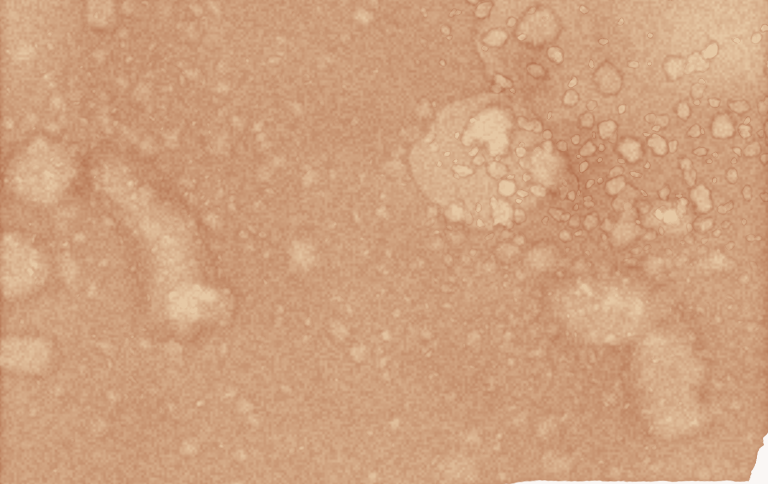
Reproduce this texture procedurally as a Shadertoy shader.

```glsl
#define DARK_STAIN vec3(0.735, 0.50, 0.365)
#define PALE_STAIN vec3(0.885, 0.755, 0.615)
#define BARE_PAPER vec3(0.98, 0.97, 0.96)
#define BASE_TONE 0.45
#define GRAIN_CELLS 190.0
#define GRAIN_DEPTH 0.36
#define SPOT_DEPTH 0.44
#define WASH_DEPTH 0.25
#define RIM_DEPTH 0.26
#define WARP 0.011

vec3 hash3(vec2 p) {
    vec3 q = fract(p.xyx * vec3(0.1031, 0.1030, 0.0973));
    q += dot(q, q.yxz + 33.33);
    return fract((q.xxy + q.yzz) * q.zyx);
}

float grain(vec2 p) {
    vec2 i = floor(p), f = fract(p);
    f = f * f * (3.0 - 2.0 * f);
    return mix(mix(hash3(i).x, hash3(i + vec2(1, 0)).x, f.x),
               mix(hash3(i + vec2(0, 1)).x, hash3(i + vec2(1, 1)).x, f.x), f.y);
}

// Rotated, bent sines: roughly -1 to 1
float waves(vec2 p) {
    float sum = 0.0, amp = 0.5;
    for (int i = 0; i < 5; i++) {
        p = mat2(0.8, 0.6, -0.6, 0.8) * p * 1.75 + 1.7;
        sum += amp * sin(p.x + 1.6 * sin(p.y + sum));
        amp *= 0.62;
    }
    return sum;
}

float blob(vec2 p, vec2 centre, vec2 radii) {
    vec2 q = (p - centre) / radii;
    return exp(-dot(q, q));
}

float capsule(vec2 p, vec2 a, vec2 b, float r) {
    vec2 d = b - a;
    return length(p - a - d * clamp(dot(p - a, d) / dot(d, d), 0.0, 1.0)) - r;
}

// How crowded the droplets are
float crowding(vec2 p) {
    return 0.09 + 0.62 * blob(p, vec2(0.30, 0.66), vec2(0.27, 0.30))
                + 0.60 * blob(p, vec2(1.24, 0.52), vec2(0.36, 0.32))
                + 0.30 * blob(p, vec2(0.31, 0.22), vec2(0.12, 0.06));
}

// Cellular droplets: x = pale heart, y = dark rim
vec2 droplets(vec2 p, float cells, float crisp) {
    vec2 cell = floor(p * cells), result = vec2(0);
    for (int y = -1; y <= 1; y++)
    for (int x = -1; x <= 1; x++) {
        vec2 id = cell + vec2(x, y);
        vec3 rnd = hash3(id + cells);
        vec2 centre = (id + 0.15 + 0.7 * rnd.xy) / cells;
        float present = step(rnd.z, crowding(centre));
        vec3 look = hash3(id * 1.7 + 41.0);
        float r = mix(0.14, 0.43, look.x * look.x) / cells;
        float d = length(p - centre) / r;
        float heart = smoothstep(1.35, mix(0.1, 0.75, crisp), d) * mix(0.4, 1.0, look.y);
        float ring = exp(-pow((d - 1.4) / 0.25, 2.0)) * mix(0.2, 1.0, crisp);
        result = max(result, present * vec2(heart, ring));
    }
    return result;
}

// Broad pale pools: xy = centre, zw = radii
float pools(vec2 p) {
    vec4 pool[9] = vec4[9](
        vec4(0.02, 0.45, 0.08, 0.06), vec4(0.04, 0.27, 0.08, 0.04),
        vec4(0.09, 0.64, 0.07, 0.06), vec4(0.42, 0.37, 0.06, 0.05),
        vec4(1.38, 0.23, 0.065, 0.11), vec4(1.39, 0.14, 0.06, 0.045),
        vec4(1.25, 0.36, 0.11, 0.07), vec4(1.38, 0.55, 0.05, 0.035),
        vec4(0.21, 0.99, 0.04, 0.04));
    float field = 0.0;
    for (int i = 0; i < 9; i++) field = max(field, blob(p, pool[i].xy, pool[i].zw));
    return field;
}

void mainImage(out vec4 fragColor, in vec2 fragCoord) {
    vec2 p = fragCoord / iResolution.y;
    float right = iResolution.x / iResolution.y - p.x;
    vec2 q = p + WARP * vec2(waves(p * 11.0), waves(p * 11.0 + 23.0));
    vec2 fine = q + 0.003 * vec2(waves(p * 45.0), waves(p * 45.0 + 9.0));
    float crisp = smoothstep(0.82, 1.0, p.x) * smoothstep(0.38, 0.62, p.y);

    // Uneven soaking of the sheet
    float tone = BASE_TONE + 0.09 * waves(p * 2.2) + 0.05 * waves(p * 8.0 + 5.0);
    tone += 0.10 * smoothstep(0.22, 0.0, p.y) + 0.28 * blob(p, vec2(0.02, 0.98), vec2(0.14, 0.28));
    tone += 0.10 * smoothstep(1.25, 1.5, p.x) - 0.07 * crowding(p);

    // Wash in the upper right, with a dried tide line
    float wash = length((fine - vec2(1.00, 0.67)) / vec2(0.145, 0.135)) - 1.0;
    wash = min(0.14 * wash, capsule(fine, vec2(1.16, 0.92), vec2(1.52, 0.98), 0.165));
    float soft = mix(0.006, 0.06, smoothstep(1.05, 1.35, p.x));
    tone += WASH_DEPTH * smoothstep(soft, -soft, wash);
    tone -= 0.12 * exp(-pow((wash - 0.007) / 0.009, 2.0)) * (1.0 - smoothstep(1.05, 1.3, p.x));
    tone += 0.22 * blob(q, vec2(1.50, 0.94), vec2(0.16, 0.10));

    // Dry brush marks
    float bristle = 0.75 + 0.25 * waves(vec2(p.x * 60.0 + p.y * 12.0, p.y * 8.0));
    tone -= bristle * (0.48 * blob(q, vec2(1.09, 0.85), vec2(0.06, 0.10))
                     + 0.20 * blob(q, vec2(1.25, 0.92), vec2(0.05, 0.11))
                     + 0.25 * blob(q, vec2(1.19, 0.65), vec2(0.07, 0.07)));

    // Curved streak and pools
    float streak = min(capsule(q, vec2(0.23, 0.64), vec2(0.35, 0.51), 0.018),
                       capsule(q, vec2(0.35, 0.51), vec2(0.37, 0.37), 0.030));
    tone += 0.36 * smoothstep(0.035, -0.025, streak);
    tone -= 0.16 * exp(-pow((streak - 0.045) / 0.022, 2.0));
    float field = pools(fine);
    tone += 0.34 * smoothstep(0.25, 0.75, field);
    tone -= 0.14 * exp(-pow((field - 0.22) / 0.10, 2.0));

    // Droplets in three sizes
    vec2 spots = droplets(fine, 12.0, crisp);
    spots = max(spots, droplets(fine + 3.1, 21.0, crisp) * 0.0 + droplets(fine, 21.0, crisp));
    spots = max(spots, 0.8 * droplets(fine, 34.0, crisp));
    tone += SPOT_DEPTH * spots.x - RIM_DEPTH * spots.y * (1.0 - spots.x);

    // Paper tooth and stained borders
    tone += GRAIN_DEPTH * (grain(p * GRAIN_CELLS) - 0.5);
    tone += 0.16 * (grain(p * GRAIN_CELLS * 0.45 + 7.0) - 0.5);
    tone -= 0.40 * exp(-p.x / 0.007) + 0.35 * exp(-right / 0.014);
    vec3 color = mix(DARK_STAIN, PALE_STAIN, clamp(tone, -0.25, 1.12));

    // Torn lower right border
    float ragged = 0.006 * waves(p * 38.0);
    float corner = right - 0.042 * (1.0 - p.y / 0.12) + ragged;
    float hem = p.y - 0.009 * smoothstep(1.02, 1.10, p.x) + 0.3 * ragged + 0.003;
    float torn = min(corner, hem);
    color = mix(color, DARK_STAIN, 0.5 * exp(-abs(torn) / 0.004) * step(0.9, p.x));
    fragColor = vec4(mix(BARE_PAPER, color, smoothstep(-0.002, 0.002, torn)), 1.0);
}
```
